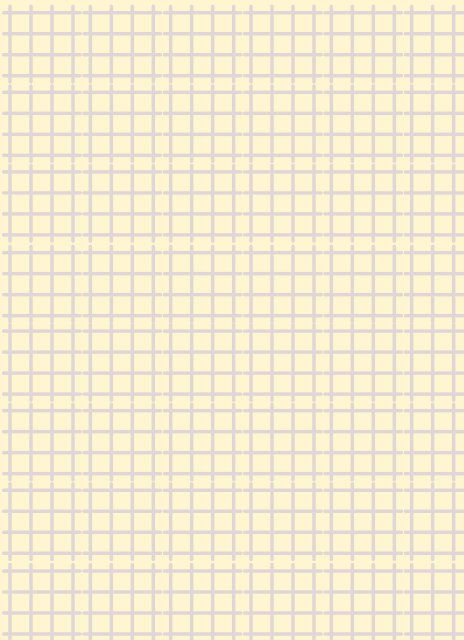
This pattern is drawn by a Shadertoy shader. Its source:

```glsl
// Pale mauve grid on cream, built from repeated four-by-four crosshatches with rounded stroke ends.

const float CANVAS_HEIGHT = 768.0;         // design units from top to bottom
const vec2  TILE_PITCH = vec2(96.4, 95.5); // spacing of the crosshatches
const vec2  FIRST_TILE = vec2(12.0, 16.7); // first stroke crossing, from top left
const float STROKE_PITCH = 25.2;
const float STROKE_RADIUS = 2.1;
const vec2  SPAN_X = vec2(-9.6, 86.2);     // tips of the horizontal strokes
const vec2  SPAN_Y = vec2(-9.7, 85.0);     // tips of the vertical strokes
const float ROW_SHIFT = 1.4;               // three of every four rows sit higher

const vec3 CREAM = vec3(1.0, 0.965, 0.82);
const vec3 MAUVE = vec3(0.882, 0.84, 0.84);

// Distance to four parallel capsules running along one axis.
float strokeSet(float along, float across, vec2 span, float radius) {
    float index = clamp(floor(across / STROKE_PITCH + 0.5), 0.0, 3.0);
    float beyond = along - clamp(along, span.x + radius, span.y - radius);
    return length(vec2(beyond, across - index * STROKE_PITCH)) - radius;
}

// Distance to one crosshatch whose first crossing is at the origin.
float crosshatch(vec2 p, float radius) {
    float horizontal = strokeSet(p.x, p.y, SPAN_X, radius);
    float vertical = strokeSet(p.y, p.x, SPAN_Y, radius);
    return min(horizontal, vertical);
}

// Rows are slightly uneven: every fourth one leaves a wider seam above it.
vec2 tileOrigin(vec2 cell) {
    float shifted = step(0.5, mod(cell.y + 1.0, 4.0));
    return FIRST_TILE + cell * TILE_PITCH - vec2(0.0, ROW_SHIFT * shifted);
}

// Nearest stroke among the surrounding tiles; the grid starts at the top left.
float gridDistance(vec2 p) {
    vec2 home = floor((p - FIRST_TILE) / TILE_PITCH);
    float nearest = 1e3;
    for (int j = -1; j <= 1; j++) {
        for (int i = -1; i <= 1; i++) {
            vec2 cell = max(home + vec2(i, j), vec2(0.0));
            nearest = min(nearest, crosshatch(p - tileOrigin(cell), STROKE_RADIUS));
        }
    }
    return nearest;
}

void mainImage(out vec4 fragColor, in vec2 fragCoord) {
    // Design space: y runs down from the top edge.
    float pixel = CANVAS_HEIGHT / iResolution.y;
    vec2 p = vec2(fragCoord.x, iResolution.y - fragCoord.y) * pixel;

    // Antialiased strokes over flat paper.
    float ink = clamp(0.5 - gridDistance(p) / pixel, 0.0, 1.0);
    fragColor = vec4(mix(CREAM, MAUVE, ink), 1.0);
}
```
